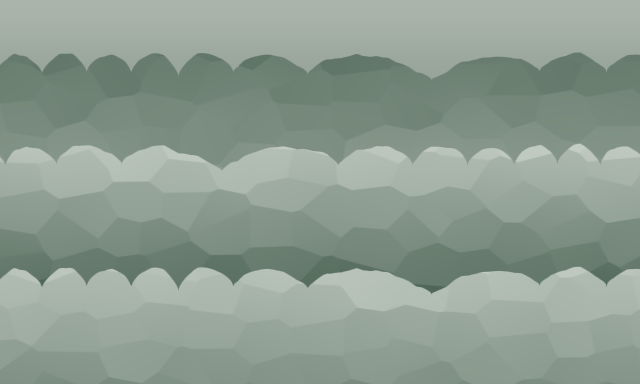
A Shadertoy shader for this background:

```glsl
const float TAU = 6.2831853;

vec2 hash2(vec2 p) {
    vec3 q = fract(vec3(p.xyx) * vec3(0.1031, 0.1030, 0.0973));
    q += dot(q, q.yzx + 33.33);
    return fract((q.xx + q.yz) * q.zy);
}

// Piecewise linear noise gives the outline its small jags
float jagged(float x) {
    float i = floor(x);
    return mix(hash2(vec2(i, 7.0)).x, hash2(vec2(i + 1.0, 7.0)).x, x - i) - 0.5;
}

// Row of unevenly spaced domes with one broad hollow
float ridge(float x, float count, float lead, float swing, float hollow) {
    float phase = count * x + lead + 0.8 * sin(TAU * (x + swing));
    float dome = pow(abs(cos(0.5 * TAU * phase)) + 0.001, 0.65);
    float dip = (x - hollow) / 0.055;
    return 0.047 * dome - 0.022 * exp(-dip * dip)
         + 0.012 * jagged(x * 43.0) + 0.006 * jagged(x * 97.0 + 20.0);
}

// Faceted tone: each cell takes the gradient value at its own centre
float facets(float x, float depth, float seed, float topTone, float lowTone, float span) {
    vec2 scale = vec2(13.0, 11.0);
    vec2 p = vec2(x, depth) * scale;
    vec2 home = floor(p);
    float sharpness = min(0.2 * iResolution.y, 90.0);
    vec2 total = vec2(0.0);
    for (int j = -1; j <= 1; j++) {
        for (int i = -1; i <= 1; i++) {
            vec2 cell = home + vec2(i, j);
            vec2 rnd = hash2(cell + seed);
            vec2 away = p - cell - 0.1 - 0.8 * rnd;
            float centreDepth = depth - away.y / scale.y;
            float level = mix(depth, centreDepth, 0.7) / span;
            float tone = mix(topTone, lowTone, clamp(level, -0.1, 1.1));
            tone += 0.07 * (rnd.x - 0.5) + 0.06 * dot(away, rnd.yx - 0.5);
            float weight = exp(-sharpness * length(away));
            total += weight * vec2(tone, 1.0);
        }
    }
    return total.x / max(total.y, 1e-36);
}

vec3 moss(float tone) {
    return mix(vec3(0.33, 0.42, 0.36), vec3(0.73, 0.77, 0.73), tone);
}

// Antialiased cover of everything below the outline
float cover(float height) {
    return clamp(0.5 + height / max(fwidth(height), 1e-5), 0.0, 1.0);
}

void mainImage(out vec4 fragColor, in vec2 fragCoord) {
    vec2 uv = fragCoord / iResolution.xy;
    float outer = ridge(uv.x, 9.5, 0.25, -0.143, 0.675);
    float inner = ridge(uv.x, 10.0, -0.15, 0.117, 0.335);

    // Hazy sky
    vec3 color = mix(vec3(0.595, 0.645, 0.60), vec3(0.665, 0.705, 0.67),
                     smoothstep(0.78, 1.0, uv.y));

    // Back, middle and front banks
    float back = facets(uv.x, 0.84 - uv.y, 3.0, 0.18, 0.50, 0.27);
    color = mix(color, moss(back), cover(0.81 + outer - uv.y));

    float middle = facets(uv.x, 0.60 - uv.y, 41.0, 0.96, 0.04, 0.34);
    color = mix(color, moss(middle), cover(0.572 + inner - uv.y));

    float front = facets(uv.x, 0.28 - uv.y, 87.0, 0.95, 0.42, 0.28);
    color = mix(color, moss(front), cover(0.252 + outer - uv.y));

    fragColor = vec4(color, 1.0);
}
```
